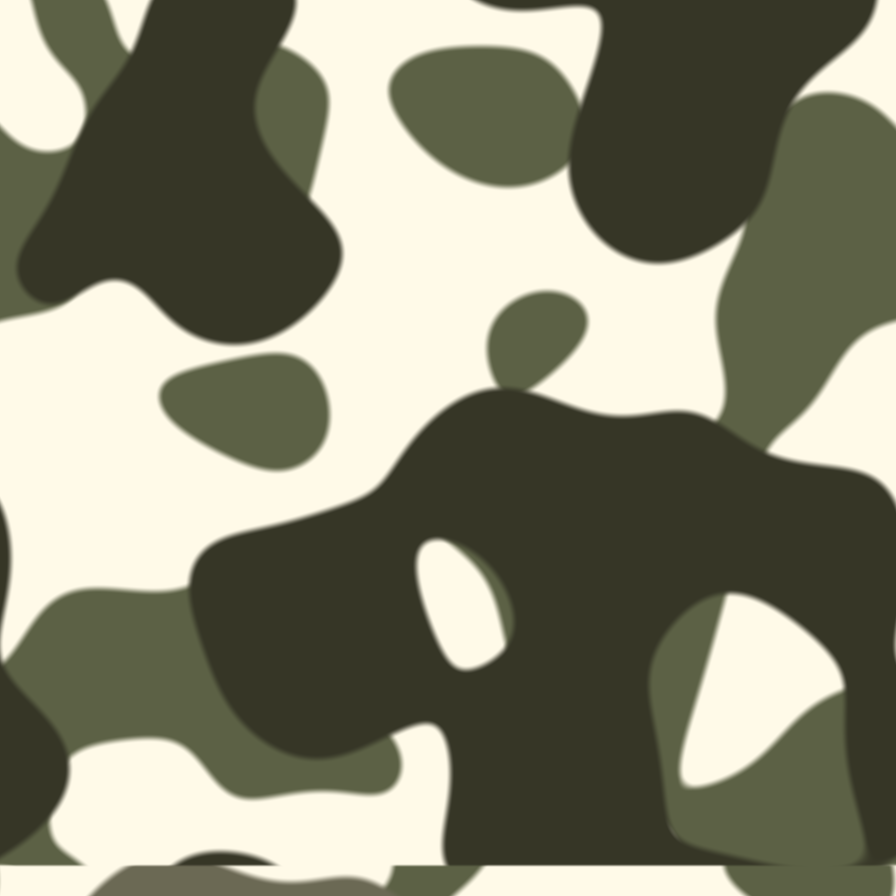
Give the GLSL for this pattern, as a WebGL 2 fragment shader.

```glsl
#version 300 es
precision highp float;
// Woodland camouflage: dark patches over green patches on a cream ground.

#define DARK_LEVEL 0.13    // higher means less dark
#define GREEN_LEVEL 0.20   // higher means less green
#define DARK_FREQ 2.6      // typical patch frequency, cycles per canvas
#define GREEN_FREQ 3.0
#define EDGE 0.010         // softness of patch outlines
#define SEAM 0.034         // height of the faded bottom strip
#define SEAM_EDGE 0.002
#define SEED 7.0

uniform vec2 u_resolution;
out vec4 outColor;

const float TAU = 6.2831853;
const int MAX_WAVE = 6;
const vec3 CREAM = vec3(1.00, 0.98, 0.91);
const vec3 GREEN = vec3(0.36, 0.38, 0.27);
const vec3 DARK  = vec3(0.21, 0.21, 0.15);
const vec3 FADED = vec3(0.42, 0.41, 0.33);

float hash(vec3 p) {
    p = fract(p * 0.1031);
    p += dot(p, p.zyx + 31.32);
    return fract((p.x + p.y) * p.z);
}

// Sum of whole-cycle waves with random phases, scaled to unit variance.
// Returns the value in x and its gradient in yz.
vec3 waveField(vec2 p, float freq, float seed) {
    vec3 sum = vec3(0.0);
    float power = 0.0;
    for (int i = 0; i <= MAX_WAVE; i++) {
        for (int j = -MAX_WAVE; j <= MAX_WAVE; j++) {
            if (i == 0 && j <= 0) continue;   // opposite waves are equal
            vec2 wave = vec2(i, j);
            float k2 = dot(wave, wave);
            float amp = sqrt(k2) * exp(-k2 / (freq * freq));
            float phase = TAU * (dot(wave, p) + hash(vec3(wave, seed)));
            sum += amp * vec3(cos(phase), -sin(phase) * TAU * wave);
            power += 0.5 * amp * amp;
        }
    }
    return sum * inversesqrt(power);
}

// Coverage of the region above a level, with an even edge width.
float patches(vec2 p, float freq, float level, float seed) {
    vec3 field = waveField(p, freq, seed);
    float dist = (field.x - level) / max(length(field.yz), 5.0);
    float halfEdge = 0.5 * max(EDGE, 1.5 / u_resolution.y);
    return smoothstep(-halfEdge, halfEdge, dist);
}

vec3 camouflage(vec2 p, vec3 topColor) {
    float green = patches(p, GREEN_FREQ, GREEN_LEVEL, SEED + 11.0);
    float dark = patches(p, DARK_FREQ, DARK_LEVEL, SEED);
    return mix(mix(CREAM, GREEN, green), topColor, dark);
}

void main() {
    vec2 p = gl_FragCoord.xy / u_resolution.y;
    vec3 color = camouflage(p, DARK);

    // Bottom strip: a shifted, faded repeat behind a straight seam
    if (p.y < SEAM + SEAM_EDGE) {
        vec3 strip = camouflage(p + vec2(0.37, 0.52), FADED);
        color = mix(strip, color, smoothstep(SEAM - SEAM_EDGE, SEAM + SEAM_EDGE, p.y));
    }
    outColor = vec4(color, 1.0);
}
```
